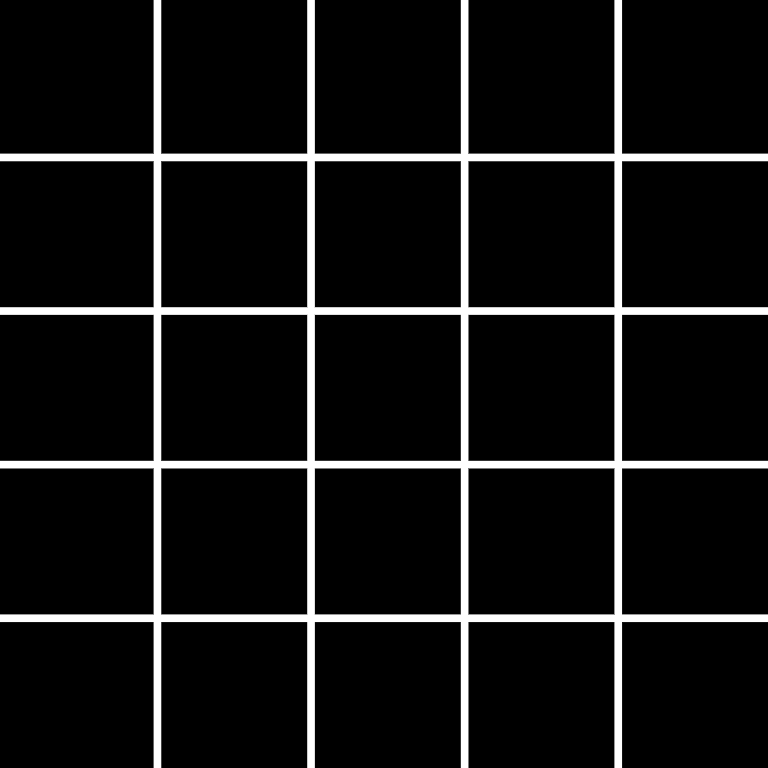
Write a WebGL 1 fragment shader that draws this pattern.

```glsl
precision highp float;
// Thin white grid lines dividing a black square into five by five cells.

uniform vec2 u_resolution;

// Coverage of a line 0.01 wide that begins at every inner fifth of the canvas.
float gridLine(float position, float pixel) {
    float line = clamp(floor(position * 5.0 + 0.5), 1.0, 4.0);
    float edgeDistance = abs(position - line / 5.0 - 0.005) - 0.005;
    return clamp(0.5 - edgeDistance / pixel, 0.0, 1.0);
}

void main() {
    // Canvas units measured from the upper left corner.
    vec2 uv = gl_FragCoord.xy / u_resolution;
    uv.y = 1.0 - uv.y;
    vec2 pixel = 1.0 / u_resolution;

    float grid = max(gridLine(uv.x, pixel.x), gridLine(uv.y, pixel.y));
    vec3 black = vec3(0.0);
    vec3 white = vec3(1.0);
    gl_FragColor = vec4(mix(black, white, grid), 1.0);
}
```
